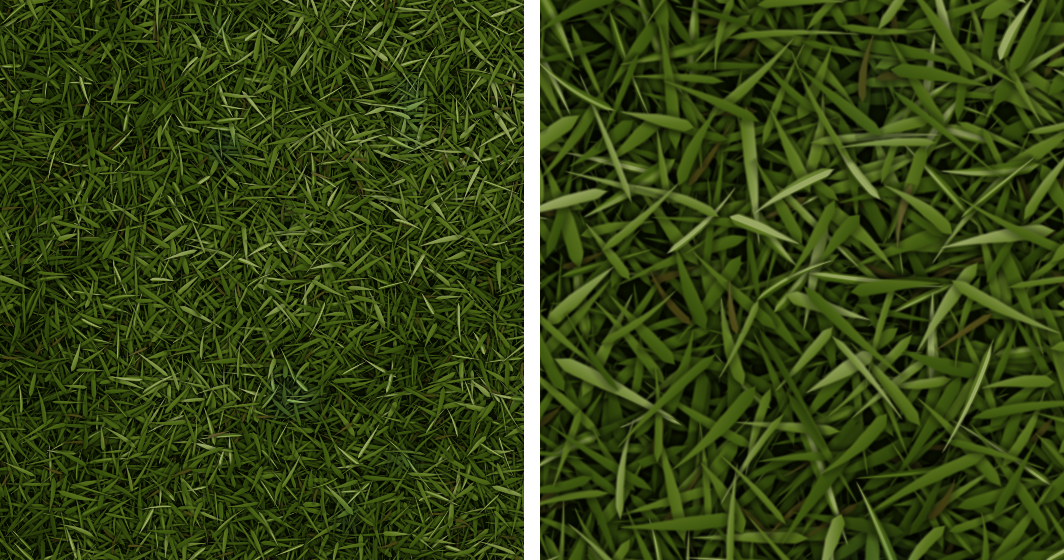
Left, the full canvas; right, a detail of the centre.
Write a WebGL 1 fragment shader that draws this texture.

```glsl
precision highp float;
uniform vec2 u_resolution;

// Lengths are fractions of the canvas height
const int LAYERS = 21;
const float CELL = 0.046;
const float MIN_LENGTH = 0.022;   // half lengths
const float MAX_LENGTH = 0.043;
const float MIN_WIDTH = 0.0018;   // half widths
const float MAX_WIDTH = 0.0047;
const float BEND = 0.0035;
const float SOFTNESS = 0.0011;
const float SHADOW_REACH = 0.0055;
const float SHADOW = 0.30;
const float DEEP_TONE = 0.9;      // tones index the colour ramp, 0 to 5
const float TOP_TONE = 3.6;
const float TONE_SPREAD = 2.0;
const float PATCH_TONE = 2.0;
const float GLOSSY_SHARE = 0.15;
const float DRY_SHARE = 0.03;
const float CLUMP_SCALE = 7.0;
const float CLUMP_SPREAD = 4.4;   // range of blade angles in a clump

const vec3 HOLLOW = vec3(0.04, 0.07, 0.00);
const vec3 SHADE = vec3(0.11, 0.17, 0.015);
const vec3 MOSS = vec3(0.18, 0.265, 0.04);
const vec3 LEAF = vec3(0.25, 0.355, 0.06);
const vec3 LIT = vec3(0.36, 0.46, 0.12);
const vec3 GLINT = vec3(0.60, 0.66, 0.39);
const vec3 DRY = vec3(0.30, 0.23, 0.08);
const vec3 COOL_TINT = vec3(0.68, 1.0, 0.52);

float hash(vec2 p) {
  return fract(sin(dot(p, vec2(127.1, 311.7))) * 43758.5453);
}

vec4 hash4(vec2 p) {
  float n = dot(p, vec2(127.1, 311.7));
  return fract(sin(vec4(n, n + 1.7, n + 3.1, n + 4.6)) * vec4(43758.5, 22578.1, 19642.3, 35719.7));
}

float noise(vec2 p) {
  vec2 i = floor(p);
  vec2 f = fract(p);
  f = f * f * (3.0 - 2.0 * f);
  return mix(mix(hash(i), hash(i + vec2(1.0, 0.0)), f.x),
             mix(hash(i + vec2(0.0, 1.0)), hash(i + vec2(1.0)), f.x), f.y);
}

vec3 grassRamp(float tone) {
  vec3 c = mix(HOLLOW, SHADE, clamp(tone, 0.0, 1.0));
  c = mix(c, MOSS, clamp(tone - 1.0, 0.0, 1.0));
  c = mix(c, LEAF, clamp(tone - 2.0, 0.0, 1.0));
  c = mix(c, LIT, clamp(tone - 3.0, 0.0, 1.0));
  return mix(c, GLINT, clamp(tone - 4.0, 0.0, 1.0));
}

// Lays one blade and its contact shadow over the ground colour
vec3 addBlade(vec3 ground, vec2 p, vec2 id, vec2 shift, float depth, float patchTone, float soft) {
  vec4 place = hash4(id);
  vec4 look = hash4(id + 57.3);
  vec2 root = (id + 0.5 + (place.xy - 0.5) * 0.98 - shift) * CELL;
  float angle = 6.2832 * noise(root * CLUMP_SCALE + 40.6) + (place.z - 0.5) * CLUMP_SPREAD;
  vec2 dir = vec2(cos(angle), sin(angle));
  vec2 q = p - root;
  float dry = step(look.w, DRY_SHARE);
  float halfLength = mix(MIN_LENGTH, MAX_LENGTH, place.w) * (1.0 - 0.4 * dry);
  float halfWidth = mix(MIN_WIDTH, MAX_WIDTH, look.x * (0.4 + 0.6 * look.x) * (1.0 - 0.8 * dry));

  // Curved, pointed outline; s runs from base to tip
  float s = dot(q, dir) / halfLength;
  float y = dot(q, vec2(-dir.y, dir.x)) - BEND * (look.y - 0.5) * 2.0 * (1.0 - s * s);
  float taper = min(1.0, (1.0 - s) * 0.85) * smoothstep(-1.0, -0.7, s);
  float d = abs(y) - halfWidth * max(taper, 0.0);
  float ends = 1.0 - smoothstep(0.9, 1.0, abs(s));
  float cover = (1.0 - smoothstep(-soft, soft, d)) * ends;
  float shadow = (1.0 - smoothstep(0.0, SHADOW_REACH, d)) * ends;

  // Folded halves, brighter tip and an occasional glossy rib
  float side = clamp(y / halfWidth, -1.0, 1.0);
  float tone = mix(DEEP_TONE, TOP_TONE, depth) + (look.z - 0.5) * TONE_SPREAD;
  tone += 0.3 * s + 0.3 * side * sign(dir.x) + patchTone;
  float glossy = step(1.0 - GLOSSY_SHARE, look.w) * depth;
  tone += 1.8 * glossy * (1.0 - smoothstep(0.1, 0.8, abs(side - 0.25)));
  vec3 blade = grassRamp(tone);
  blade = mix(blade, DRY * (0.4 + 0.6 * depth), dry * 0.7);
  return mix(ground * (1.0 - SHADOW * shadow), blade, cover);
}

void main() {
  vec2 p = gl_FragCoord.xy / u_resolution.y;
  float soft = max(SOFTNESS, 0.6 / u_resolution.y);
  float broad = 0.55 * noise(p * 4.0 + 3.7) + 0.45 * noise(p * 13.0 + 8.2);
  float patchTone = (broad - 0.5) * PATCH_TONE;

  // Layers of blades from the soil up
  vec3 color = HOLLOW;
  for (int layer = 0; layer < LAYERS; layer++) {
    float n = float(layer);
    float depth = n / float(LAYERS - 1);
    vec2 shift = n * vec2(37.0, 53.0) + vec2(hash(vec2(n, 2.0)), hash(vec2(n, 5.0)));
    vec2 cell = floor(p / CELL + shift);
    for (int j = -1; j <= 1; j++) {
      for (int i = -1; i <= 1; i++) {
        vec2 id = cell + vec2(float(i), float(j));
        color = addBlade(color, p, id, shift, depth, patchTone, soft);
      }
    }
  }

  // Sparse patches of bluish growth
  float cool = smoothstep(0.74, 0.95, noise(p * 9.0 + 21.4));
  color = mix(color, color.g * COOL_TINT, 0.5 * cool);
  gl_FragColor = vec4(color, 1.0);
}
```
